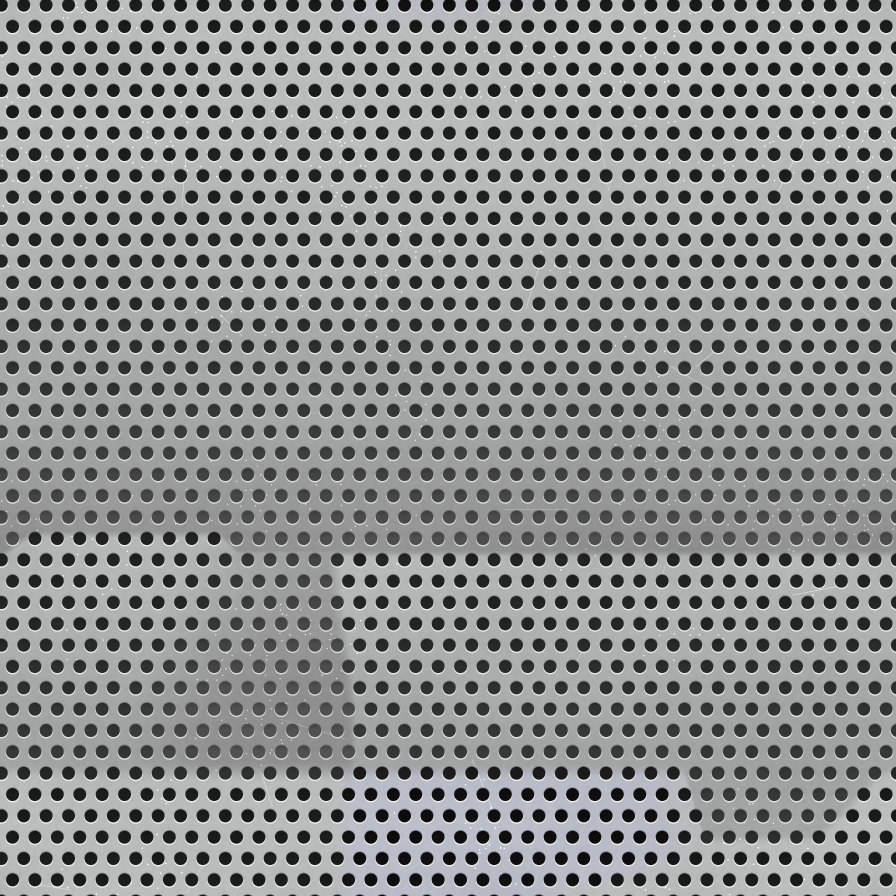
Write a Shadertoy shader that draws this texture.

```glsl
// Perforated steel sheet: staggered round holes with a bright lower lip,
// uneven reflections that shade plate and holes, faint scratches and specks.
// Every layer is periodic on the unit square, so the sheet tiles.

#define GRID vec2(40.0, 42.0)       // holes across, rows down (rows even)
#define GRID_SHIFT vec2(0.06, 0.246) // first hole, in cells from the top left
#define HOLE_RADIUS 0.0072
#define LIP_RADIUS 0.0078
#define LIP_DROP 0.0010
#define PLATE_LIGHT vec3(0.725, 0.733, 0.732)
#define PLATE_DARK vec3(0.565, 0.565, 0.565)
#define HOLE_DARK 0.105
#define HOLE_LIGHT 0.31
#define LIP_COLOR vec3(0.93, 0.94, 0.94)
#define SCRATCHES 18
#define WEAR 0.32

float hash(vec2 p) {
    vec3 q = fract(p.xyx * 0.1031);
    q += dot(q, q.yzx + 33.33);
    return fract((q.x + q.y) * q.z);
}

// Value noise that repeats after "period" cells
float wrapNoise(vec2 uv, vec2 period) {
    vec2 p = uv * period, i = floor(p), f = fract(p);
    f = f * f * (3.0 - 2.0 * f);
    vec2 a = mod(i, period), b = mod(i + 1.0, period);
    return mix(mix(hash(a), hash(vec2(b.x, a.y)), f.x),
               mix(hash(vec2(a.x, b.y)), hash(b), f.x), f.y);
}

float fall(float a, float b, float x) { return 1.0 - smoothstep(a, b, x); }

float cover(float dist, float px) { return clamp(0.5 - dist / px, 0.0, 1.0); }

// Darkness of the reflection, 0 to 1; p runs from the top left
float reflection(vec2 p) {
    // Upper sheet: slow ramp ending in a sharp horizontal edge
    float bite = smoothstep(0.0, 0.04, p.x) * fall(0.24, 0.27, p.x);
    float edge = 0.613 - 0.022 * bite;
    float ramp = pow(min(p.y / 0.61, 1.0), 2.2) * fall(edge, edge + 0.012, p.y);

    // Lower sheet: weaker ramp, held longer near the right side
    float stop = 0.852 + 0.075 * smoothstep(0.76, 0.79, p.x) * fall(0.9, 1.0, p.x);
    float low = smoothstep(edge, edge + 0.012, p.y) * fall(stop, stop + 0.018, p.y)
              * (0.14 + 0.4 * smoothstep(0.64, 0.86, p.y));

    // Shadow patch at lower left, darkest along its right side
    float down = smoothstep(0.62, 0.82, p.y);
    float side = 0.365 + 0.022 * down;
    float patchShade = smoothstep(0.15 - 0.15 * down, 0.36 - 0.08 * down, p.x)
        * fall(side, side + 0.022, p.x) * smoothstep(0.585, 0.62, p.y)
        * fall(0.848, 0.875, p.y) * mix(0.8, 1.05, down);
    return max(max(ramp, low), patchShade);
}

// Cool bright reflection that crosses the top and bottom border
float coolPatch(vec2 p) {
    float y = p.y < 0.5 ? p.y + 1.0 : p.y;
    float right = 0.765 - 0.25 * smoothstep(0.95, 1.04, y);
    return smoothstep(0.372, 0.395, p.x) * fall(right - 0.04, right + 0.02, p.x)
         * smoothstep(0.85, 0.87, y) * fall(0.99, 1.045, y);
}

// Thin straight scratches, placed at random with wrapped distance
float scratches(vec2 p, float px) {
    float sum = 0.0;
    for (int k = 0; k < SCRATCHES; k++) {
        float id = float(k);
        vec2 center = vec2(hash(vec2(id, 3.0)), hash(vec2(id, 17.0)));
        float angle = 6.2832 * hash(vec2(id, 29.0));
        float halfLength = mix(0.008, 0.04, hash(vec2(id, 41.0)));
        vec2 dir = vec2(cos(angle), sin(angle));
        vec2 d = fract(p - center + 0.5) - 0.5;
        float along = dot(d, dir);
        d -= dir * clamp(along, -halfLength, halfLength);
        sum += cover(length(d) - 0.0004, px) * (0.4 + 0.6 * hash(vec2(id, 53.0)));
    }
    return min(sum, 1.0);
}

// Tiny bright chips, gathered in clusters
float specks(vec2 p, float px) {
    vec2 count = vec2(180.0), cell = floor(p * count);
    vec2 jitter = 0.25 + 0.5 * vec2(hash(cell + 7.0), hash(cell + 71.0));
    float cluster = smoothstep(0.6, 0.9, wrapNoise(p, vec2(11.0)));
    float present = step(1.0 - 0.12 * cluster, hash(cell + 211.0));
    float dist = length((fract(p * count) - jitter) / count) - 0.0007;
    return present * cover(dist, px);
}

void mainImage(out vec4 fragColor, in vec2 fragCoord) {
    vec2 p = fragCoord / iResolution.xy;
    p.y = 1.0 - p.y;
    float px = 1.0 / min(iResolution.x, iResolution.y);

    // Nearest hole of the staggered grid
    vec2 g = p * GRID - GRID_SHIFT;
    float row = floor(g.y + 0.5);
    float stagger = 0.5 * mod(row, 2.0);
    vec2 cell = vec2(floor(g.x - stagger + 0.5) + stagger, row);
    vec2 d = (g - cell) / GRID;
    vec2 center = fract((cell + GRID_SHIFT) / GRID);

    // Plate with cloudy tone, fine grain and wear
    float shade = reflection(p);
    vec3 color = mix(PLATE_LIGHT, PLATE_DARK, shade);
    color += coolPatch(p) * vec3(0.0, 0.0, 0.045);
    color += 0.035 * (wrapNoise(p, vec2(9.0, 13.0)) - 0.5);
    color += 0.02 * (wrapNoise(p, vec2(256.0)) - 0.5);
    color += WEAR * (0.6 * scratches(p, px) + specks(p, px));

    // Shaded upper edge, then the bright lower lip
    color *= 1.0 - 0.25 * cover(length(d + vec2(0.0, 0.0007)) - 0.0076, px);
    float lip = cover(length(d - vec2(0.0, LIP_DROP)) - LIP_RADIUS, px);
    color = mix(color, LIP_COLOR * (1.0 - 0.1 * shade), lip * smoothstep(-0.005, 0.002, d.y));

    // Hole: one tone each, slightly darker under its top edge
    float tone = mix(HOLE_DARK, HOLE_LIGHT, reflection(center));
    tone += 0.02 * (hash(mod(cell, GRID) * 2.0) - 0.5) - 0.05 * coolPatch(center);
    tone *= 0.85 + 0.15 * smoothstep(-HOLE_RADIUS, 0.0, d.y);
    color = mix(color, vec3(tone), cover(length(d) - HOLE_RADIUS, px));

    fragColor = vec4(clamp(color, 0.0, 1.0), 1.0);
}
```
